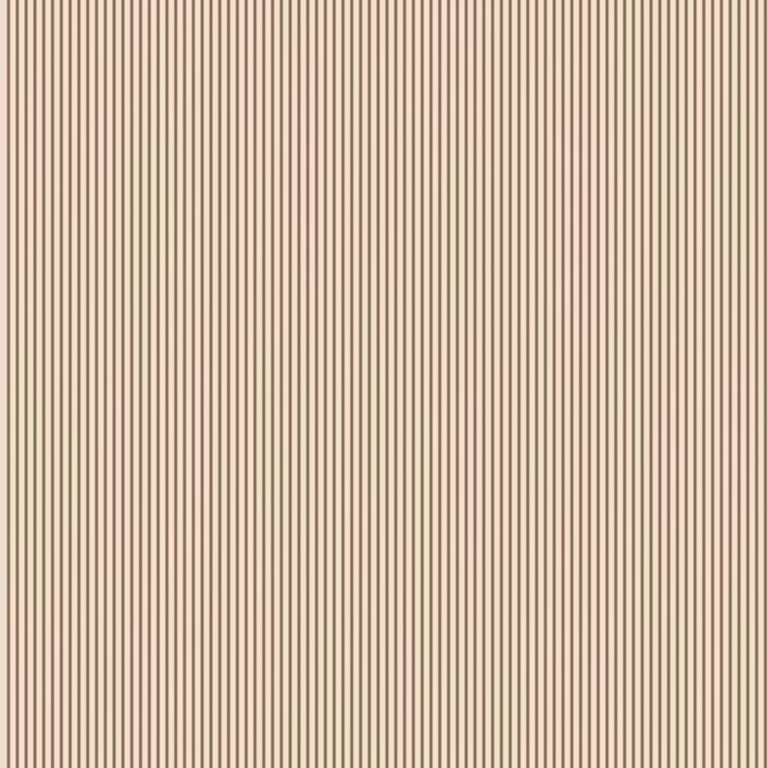
Write a WebGL 2 fragment shader that draws this pattern.

```glsl
#version 300 es
precision highp float;

uniform vec2 u_resolution;
out vec4 fragColor;

vec2 hashGradient(vec2 cell) {
    vec2 p = fract(cell * vec2(0.1031, 0.1137));
    p += dot(p, p.yx + 33.33);
    float angle = 6.2832 * fract((p.x + p.y) * p.x * 7.31);
    return vec2(cos(angle), sin(angle));
}

float gradientNoise(vec2 p) {
    vec2 i = floor(p), f = fract(p);
    vec2 s = f * f * (3.0 - 2.0 * f);
    float a = dot(hashGradient(i), f);
    float b = dot(hashGradient(i + vec2(1, 0)), f - vec2(1, 0));
    float c = dot(hashGradient(i + vec2(0, 1)), f - vec2(0, 1));
    float d = dot(hashGradient(i + vec2(1, 1)), f - vec2(1, 1));
    return mix(mix(a, b, s.x), mix(c, d, s.x), s.y);
}

void main() {
    vec2 uv = gl_FragCoord.xy / u_resolution;

    // 87 vertical lines, the first one set in from the left edge
    float period = 0.01146;
    float along = (uv.x - 0.0111) / period;
    float lineIndex = max(floor(along + 0.5), 0.0);
    float lineDist = abs(along - lineIndex);

    // Soft-edged line profile, widened when pixels are coarse
    float pixel = 1.0 / (u_resolution.x * period);
    float softness = max(0.14, 0.7 * pixel);
    float ink = 1.0 - smoothstep(0.17 - softness, 0.17 + softness, lineDist);

    vec3 cream = vec3(0.965, 0.885, 0.803);
    vec3 brown = vec3(0.505, 0.415, 0.335);
    vec3 color = mix(cream, brown, ink);

    // Greyer margin before the first line
    color = mix(color, vec3(0.93, 0.87, 0.81), 1.0 - smoothstep(0.004, 0.009, uv.x));

    // Faint drift between rosy and olive, stretched along the lines
    float drift = gradientNoise(vec2(uv.x * 44.0, uv.y * 3.0) + 5.3);
    float broad = gradientNoise(uv * vec2(9.0, 2.0) + 17.7);
    color += (drift + 0.6 * broad) * mix(0.6, 1.3, ink) * vec3(0.03, -0.018, 0.025);

    fragColor = vec4(clamp(color, 0.0, 1.0), 1.0);
}
```
